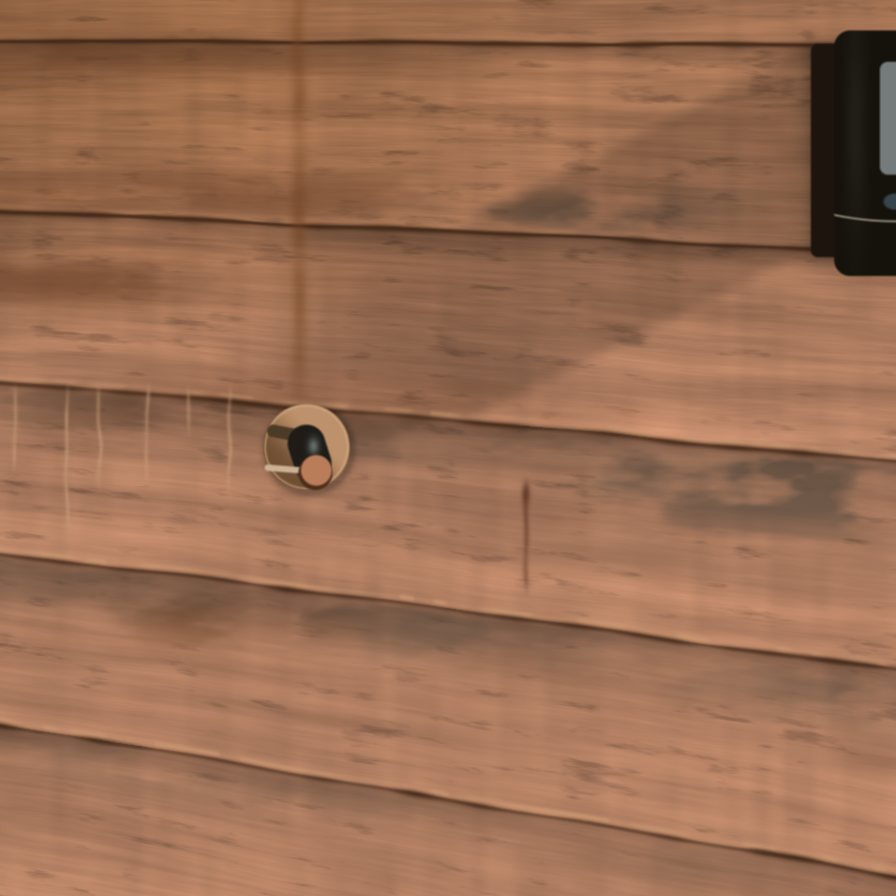
This texture is drawn by a three.js fragment shader. Its source:

```glsl
// Weathered, fanning timber cladding with a washer tap and a black wall lamp.
varying vec2 vUv;

float hash(vec2 p) {
  return fract(sin(dot(p, vec2(127.1, 311.7))) * 43758.5453);
}

float noise(vec2 p) {
  vec2 i = floor(p), f = fract(p);
  f = f * f * (3.0 - 2.0 * f);
  return mix(mix(hash(i), hash(i + vec2(1.0, 0.0)), f.x),
             mix(hash(i + vec2(0.0, 1.0)), hash(i + 1.0), f.x), f.y);
}

float fbm(vec2 p) {
  float sum = 0.0, amp = 0.5;
  for (int i = 0; i < 4; i++) {
    sum += amp * noise(p);
    p = p * 2.03 + 17.3;
    amp *= 0.5;
  }
  return sum;
}

float fill(float d) { return 1.0 - smoothstep(-0.002, 0.002, d); }

float box(vec2 p, vec2 halfSize, float radius) {
  vec2 q = abs(p) - halfSize + radius;
  return length(max(q, 0.0)) + min(max(q.x, q.y), 0.0) - radius;
}

float segment(vec2 p, vec2 a, vec2 b) {
  vec2 ab = b - a;
  return length(p - a - ab * clamp(dot(p - a, ab) / dot(ab, ab), 0.0, 1.0));
}

float blob(vec2 p, vec2 centre, vec2 size) {
  vec2 q = (p - centre) / size;
  return exp(-dot(q, q));
}

// Soft vertical run, broken by noise and fading at both ends
float drip(vec2 p, float x, float top, float bottom, float width) {
  float dx = (p.x - x + 0.004 * (noise(vec2(x * 90.0, p.y * 30.0)) - 0.5)) / width;
  return exp(-dx * dx) * smoothstep(top - 0.01, top + 0.01, p.y) * (0.4 + 0.6 * noise(p * 45.0))
       * (1.0 - smoothstep(bottom - 0.03, bottom, p.y));
}

vec3 timber(vec2 p) {
  // Boards widen and tilt towards the lower right
  float height = 0.191 + 0.0407 * p.x;
  float rise = p.y - 0.043 - 0.0065 * p.x + 0.005 * (noise(p * vec2(9.0, 3.0)) - 0.5);
  float r = rise / height;
  float row = floor(r), f = r - row;
  float lower = smoothstep(0.3, 0.55, p.y);
  float brown = (1.0 - smoothstep(0.05, 0.5, p.y)) * (1.0 - 0.5 * smoothstep(0.2, 0.8, p.x));
  vec3 col = mix(vec3(0.68, 0.485, 0.375), vec3(0.61, 0.42, 0.285), brown);

  // Long grain, fine fibres, mottling and cross weathering
  vec2 g = vec2(p.x * 3.0 + row * 13.7, r * 11.0);
  float grain = fbm(g + vec2(0.0, 1.5 * noise(g * vec2(1.2, 0.3))));
  float fibre = fbm(vec2(p.x * 13.0 + row * 7.0, r * 52.0));
  col *= 1.0 + 0.3 * (grain - 0.47) + 0.17 * (fibre - 0.47) * (1.0 - 0.5 * lower);
  col *= 1.0 + 0.2 * (fbm(p * vec2(7.0, 11.0)) - 0.47);
  col *= 1.0 + 0.06 * (noise(vec2(p.x * 60.0, p.y * 9.0)) - 0.5);
  float fleck = smoothstep(0.58, 0.85, fbm(vec2(p.x * 20.0, r * 17.0 + row * 9.0)));
  col *= 1.0 - 0.2 * fleck;

  // Grey and brown weathering, mostly below the lower laps
  float cloud = smoothstep(0.3, 0.62, fbm(p * vec2(10.0, 26.0) + 5.0));
  float patches = smoothstep(0.25, 0.6, fbm(p * vec2(5.0, 8.0) + 31.0));
  float band = smoothstep(0.0, 0.06, f) * (1.0 - smoothstep(0.1, 0.42, f));
  float grey = band * lower * (0.25 + 0.75 * cloud) * (0.4 + 0.6 * patches) * (row < 3.5 ? 0.8 : 0.3);
  grey += cloud * 0.8 * blob(p, vec2(0.65, 0.235), vec2(0.13, 0.025));
  grey += cloud * 0.55 * blob(p, vec2(0.86, 0.56), vec2(0.22, 0.05));
  col = mix(col, vec3(0.38, 0.315, 0.26), clamp(grey, 0.0, 0.8));
  float stain = blob(p, vec2(0.06, 0.06), vec2(0.3, 0.025)) + blob(p, vec2(0.08, 0.315), vec2(0.28, 0.028));
  stain += 0.9 * blob(p, vec2(0.25, 0.215), vec2(0.3, 0.025)) + 0.8 * blob(p, vec2(0.25, 0.69), vec2(0.13, 0.04));
  stain += 0.6 * blob(p, vec2(0.3, 0.46), vec2(0.3, 0.04));
  col = mix(col, vec3(0.44, 0.275, 0.175), min(stain * (0.2 + 0.5 * cloud), 0.7));
  col *= 1.0 + 0.08 * smoothstep(0.5, 0.95, f) * lower;

  // Slanting lamp shadow across two boards
  float edge = row < 0.5 ? p.x - 0.79 + 1.9 * (p.y - 0.11) : 0.84 - p.x - 2.0 * (p.y - 0.31);
  float shade = smoothstep(-0.025, 0.025, edge);
  if (row > 0.5) shade *= smoothstep(0.2, 0.55, p.x);
  if (row > -0.5 && row < 1.5) col *= 1.0 - 0.15 * shade;

  // Lap joints: broken pale lip above, uneven crack, soft shade below
  float joint = floor(r + 0.5), d = (r - joint) * height;
  float wear = noise(vec2(p.x * 28.0, joint * 8.0));
  float chips = smoothstep(0.3, 0.75, noise(vec2(p.x * 55.0, joint * 5.0 + 2.0)));
  float lip = exp(-pow((d + 0.005) / 0.0035, 2.0));
  col = mix(col, vec3(0.79, 0.59, 0.44), lip * (0.08 + lower * (0.2 + 0.5 * chips)));
  col *= 1.0 - (0.22 + 0.12 * wear) * exp(-max(d, 0.0) / 0.016) * smoothstep(-0.002, 0.002, d);
  float crack = exp(-pow((d - 0.001) / (0.0022 + 0.0018 * wear), 2.0));
  float depth = mix(0.85, 0.3 + 0.55 * wear, smoothstep(0.2, 0.5, p.y));
  return mix(col, vec3(0.25, 0.15, 0.085), crack * depth);
}

void main() {
  vec2 p = vec2(vUv.x, 1.0 - vUv.y); // measured down from the top edge
  vec3 col = timber(p);

  // Rust, pale runs and a dark sap run
  col = mix(col, vec3(0.43, 0.25, 0.12), 0.5 * drip(p, 0.333, -0.02, 0.46, 0.009));
  for (int i = 0; i < 6; i++) {
    float k = float(i), x = 0.015 + 0.047 * k + 0.025 * hash(vec2(k, 9.0));
    float run = drip(p, x, 0.435, 0.48 + 0.13 * hash(vec2(k, 6.0)), 0.0025);
    col = mix(col, vec3(0.78, 0.61, 0.47), 0.6 * run);
  }
  col = mix(col, vec3(0.36, 0.2, 0.13), 0.65 * drip(p, 0.587, 0.54, 0.67, 0.0035));
  col = mix(col, vec3(0.34, 0.19, 0.13), 0.6 * blob(p, vec2(0.587, 0.552), vec2(0.005, 0.012)));

  // Washer, dark stem, lever and copper tip
  vec2 w = p - vec2(0.342, 0.499);
  col *= 1.0 - 0.25 * exp(-pow(max(length(w - 0.003) - 0.047, 0.0) / 0.006, 2.0));
  vec3 brass = mix(vec3(0.44, 0.31, 0.20), vec3(0.74, 0.57, 0.42), smoothstep(-0.05, 0.03, w.x - w.y));
  col = mix(col, brass, fill(length(w) - 0.048));
  col = mix(col, vec3(0.82, 0.67, 0.51), 0.6 * fill(abs(length(w) - 0.046) - 0.001));
  col = mix(col, vec3(0.30, 0.23, 0.15), fill(segment(w, vec2(-0.037, -0.018), vec2(-0.01, -0.013)) - 0.007));
  col = mix(col, vec3(0.12, 0.11, 0.09), fill(segment(w, vec2(0.0, -0.004), vec2(0.007, 0.018)) - 0.021));
  col = mix(col, vec3(0.42, 0.46, 0.45), 0.9 * blob(w, vec2(0.008, -0.001), vec2(0.006, 0.009)));
  col = mix(col, vec3(0.80, 0.70, 0.58), fill(segment(w, vec2(-0.043, 0.023), vec2(-0.006, 0.026)) - 0.0035));
  col = mix(col, vec3(0.30, 0.18, 0.11), fill(length(w - vec2(0.010, 0.029)) - 0.019));
  col = mix(col, vec3(0.73, 0.49, 0.35), fill(length(w - vec2(0.011, 0.026)) - 0.017));

  // Lamp: back plate, body, glass, sensor and trim
  col *= 1.0 - 0.25 * exp(-max(box(p - vec2(0.96, 0.17), vec2(0.055, 0.118), 0.01), 0.0) / 0.012);
  col = mix(col, vec3(0.11, 0.08, 0.05), fill(box(p - vec2(0.955, 0.168), vec2(0.05, 0.119), 0.008)));
  float body = fill(box(p - vec2(1.0, 0.171), vec2(0.069, 0.137), 0.018));
  col = mix(col, vec3(0.08, 0.07, 0.045) + 0.05 * blob(p, vec2(0.955, 0.14), vec2(0.012, 0.12)), body);
  col = mix(col, vec3(0.46, 0.48, 0.48), fill(box(p - vec2(1.01, 0.132), vec2(0.028, 0.063), 0.009)));
  col = mix(col, vec3(0.22, 0.27, 0.30), fill(length((p - vec2(0.999, 0.225)) * vec2(0.7, 1.0)) - 0.009));
  float trim = abs(p.y - 0.247 + 1.5 * (p.x - 1.0) * (p.x - 1.0)) - 0.0012;
  col = mix(col, vec3(0.52, 0.49, 0.43), body * fill(trim));
  gl_FragColor = vec4(col, 1.0);
}
```
